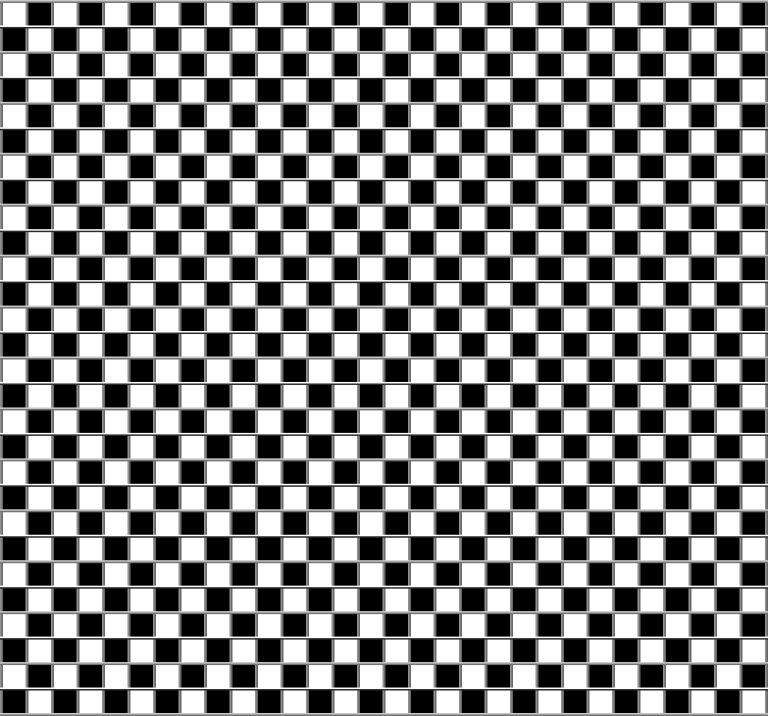
A Shadertoy shader for this pattern:

```glsl
// Black and white checkerboard with thin two-tone grey seams, crisper on every second row
#define CELLS vec2(30.118, 28.118)  // cells across and down the canvas
#define MARGIN 0.0588               // offset of the first seam, in cells
#define SEAM 0.0588                 // width of each seam stripe, in cells
#define COLUMN_TONES vec2(0.57, 0.41)
#define SOFT_ROW_TONES vec2(0.79, 0.45)
#define CRISP_ROW_TONES vec2(1.0, 0.17)

// Pixel-filtered coverage of the interval from lo to hi
float stripe(float x, float lo, float hi, float pixel) {
    return clamp((x - lo) / pixel + 0.5, 0.0, 1.0)
         - clamp((x - hi) / pixel + 0.5, 0.0, 1.0);
}

// Lays a first and a second stripe on either side of a cell boundary
float addSeam(float shade, float dist, vec2 tones, float pixel) {
    float first = stripe(dist, -SEAM, 0.0, pixel);
    float second = stripe(dist, 0.0, SEAM, pixel);
    return shade * (1.0 - first - second) + dot(tones, vec2(first, second));
}

void mainImage(out vec4 fragColor, in vec2 fragCoord) {
    // Cell coordinates, counted from the upper left
    vec2 uv = fragCoord / iResolution.xy;
    vec2 grid = vec2(uv.x, 1.0 - uv.y) * CELLS - MARGIN;
    vec2 pixel = CELLS / iResolution.xy;

    // Alternating squares, white in the upper left
    vec2 cell = floor(grid);
    float shade = 1.0 - mod(cell.x + cell.y, 2.0);

    // Signed distance to the nearest boundary and its row parity
    vec2 boundary = floor(grid + 0.5);
    vec2 dist = grid - boundary;
    float crisp = mod(boundary.y, 2.0);

    // Column seams, then row seams over them
    shade = addSeam(shade, dist.x, COLUMN_TONES, pixel.x);
    shade = addSeam(shade, dist.y, mix(SOFT_ROW_TONES, CRISP_ROW_TONES, crisp), pixel.y);

    fragColor = vec4(vec3(shade), 1.0);
}
```
